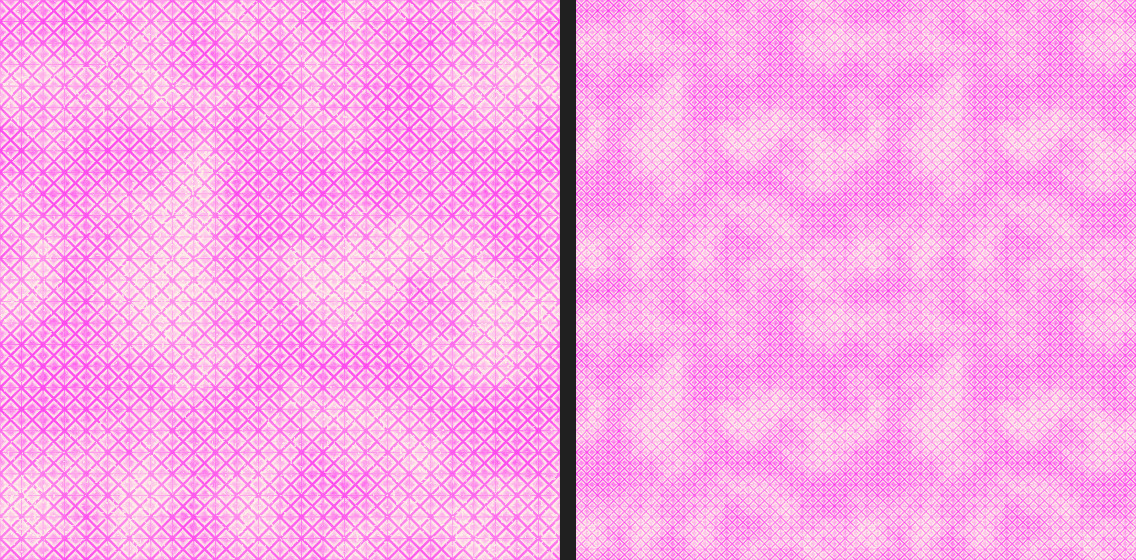
Left: one tile. Right: repeated 2 by 2.
Reproduce this pattern procedurally as a Shadertoy shader.

```glsl
// Folded-and-dyed cloth: a square lattice with both diagonals in every cell,
// pale resist rims and pink hearts in the triangles, built by mirror folding.
// Wrapping gradient noise fades the dye in clouds and flakes it in fine specks.

const float REPEATS = 26.0;          // cells across and down
const float DIAGONAL_HALF = 0.050;   // half widths, in cells
const float FOLD_HALF = 0.019;
const float KNOT_RADIUS = 0.125;
const float BLEED = 0.035;           // softness of dye around the diagonals
const float RIM_TONE = 0.10;
const float HEART_TONE = 0.66;
const float CLOUD_PERIOD = 5.0;      // noise periods over the canvas
const float GRAIN_PERIOD = 104.0;
const float FLAKE_PERIOD = 170.0;
const vec3 CLOTH = vec3(1.0, 0.97, 0.905);
const vec3 DYE = vec3(1.0, 0.30, 0.935);

// Integer hash of a lattice point, 0 to 1
float hash(vec2 cell, float seed) {
    uvec3 q = uvec3(cell, seed) * uvec3(1597334673u, 3812015801u, 2798796415u);
    uint h = (q.x ^ q.y ^ q.z) * 1597334673u;
    h = (h ^ (h >> 15)) * 2246822519u;
    return float((h ^ (h >> 13)) >> 8) / 16777216.0;
}

float cornerSlope(vec2 cell, vec2 offset, float period, float seed) {
    float angle = 6.28319 * hash(mod(cell, period), seed);
    return dot(vec2(cos(angle), sin(angle)), offset);
}

// Gradient noise repeating every unit of uv, about -0.7 to 0.7
float wrapNoise(vec2 uv, float period, float seed) {
    vec2 p = uv * period, i = floor(p), f = p - i;
    vec2 w = f * f * f * (f * (f * 6.0 - 15.0) + 10.0);
    vec2 x = vec2(1.0, 0.0);
    float low = mix(cornerSlope(i, f, period, seed),
                    cornerSlope(i + x.xy, f - x.xy, period, seed), w.x);
    float high = mix(cornerSlope(i + x.yx, f - x.yx, period, seed),
                     cornerSlope(i + x.xx, f - x.xx, period, seed), w.x);
    return mix(low, high, w.y);
}

float wrapFbm(vec2 uv, float period, float seed) {
    float sum = 0.0, gain = 1.0;
    for (int k = 0; k < 4; k++) {
        sum += gain * wrapNoise(uv, period, seed + float(k));
        period *= 2.0;
        gain *= 0.55;
    }
    return sum;
}

// Antialiased coverage inside a signed distance
float cover(float dist, float pixel) {
    return clamp(0.5 - dist / pixel, 0.0, 1.0);
}

void mainImage(out vec4 fragColor, in vec2 fragCoord) {
    vec2 uv = fragCoord / iResolution.xy;
    vec2 p = uv * REPEATS;
    float pixel = REPEATS / min(iResolution.x, iResolution.y);

    float cloud = wrapFbm(uv, CLOUD_PERIOD, 3.0);
    float strength = smoothstep(-0.65, 0.55, cloud);
    float grain = wrapFbm(uv, GRAIN_PERIOD, 11.0);

    // Fold each cell onto one triangle
    vec2 folded = abs(fract(p) - 0.5);
    float far = max(folded.x, folded.y);
    float near = min(folded.x, folded.y);
    float toFold = 0.5 - far;
    float toDiagonal = (far - near) * 0.70711;
    float toKnot = length(0.5 - folded);

    // Pale rims and pink hearts
    float inset = min(toDiagonal, toFold + 0.16) + 0.035 * grain;
    float tone = mix(RIM_TONE, HEART_TONE, smoothstep(0.07, 0.26, inset));
    tone += 0.16 * grain;
    tone *= mix(0.40, 1.18, strength);

    // Dyed lines and knots
    float ragged = 0.012 * grain;
    float diagonal = cover(toDiagonal - DIAGONAL_HALF + ragged, pixel);
    float halo = exp(-max(toDiagonal - DIAGONAL_HALF, 0.0) / BLEED);
    float fold = cover(toFold - FOLD_HALF, pixel);
    vec2 knotId = mod(floor(p + 0.5), REPEATS);
    float radius = KNOT_RADIUS * mix(0.85, 1.12, hash(knotId, 29.0));
    float knot = cover(toKnot - radius + ragged, max(pixel, 0.07));
    float lineTone = mix(0.62, 1.02, strength) + 0.06 * grain;
    tone = max(tone, 0.38 * halo * lineTone);
    tone = mix(tone, max(tone, lineTone), max(diagonal, knot));
    tone = mix(tone, max(tone, 0.86 * lineTone), fold);

    // Flaked specks, thicker where the dye has faded
    float flake = wrapNoise(uv, FLAKE_PERIOD, 41.0) + 0.35 * grain;
    float limit = mix(0.18, 0.52, strength);
    tone *= 1.0 - 0.7 * smoothstep(limit, limit + 0.16, flake);

    fragColor = vec4(mix(CLOTH, DYE, clamp(tone, 0.0, 1.0)), 1.0);
}
```
